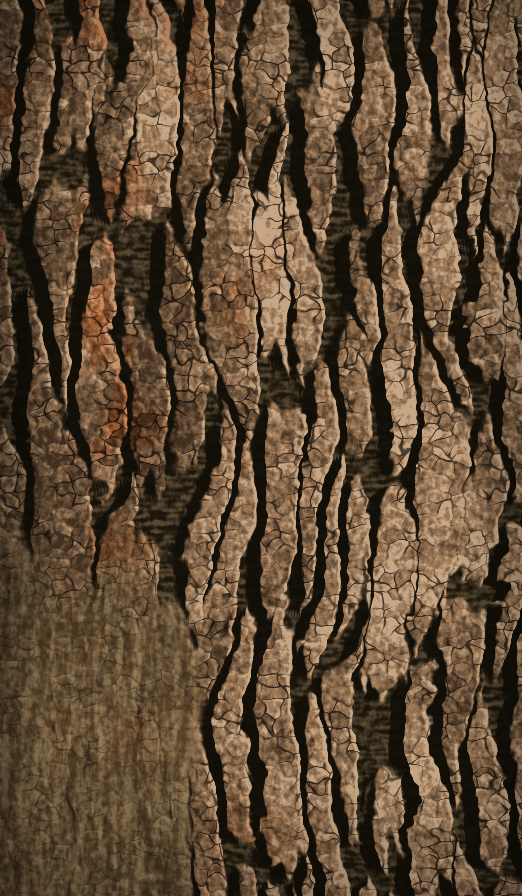
Reproduce this texture procedurally as a Shadertoy shader.

```glsl
vec2 hash2(vec2 p) {
    vec3 q = fract(p.xyx * vec3(0.1031, 0.1030, 0.0973));
    q += dot(q, q.yzx + 33.33);
    return fract((q.xx + q.yz) * q.zy);
}

float gradientNoise(vec2 p) {
    vec2 i = floor(p), f = p - i;
    vec2 u = f * f * f * (f * (f * 6.0 - 15.0) + 10.0);
    vec2 e = vec2(0.0, 1.0);
    float a = dot(hash2(i) * 2.0 - 1.0, f);
    float b = dot(hash2(i + e.yx) * 2.0 - 1.0, f - e.yx);
    float c = dot(hash2(i + e.xy) * 2.0 - 1.0, f - e.xy);
    float d = dot(hash2(i + e.yy) * 2.0 - 1.0, f - e.yy);
    return 1.4 * mix(mix(a, b, u.x), mix(c, d, u.x), u.y);
}

float fbm(vec2 p) {
    float sum = 0.0, amp = 0.6;
    for (int i = 0; i < 4; i++) {
        sum += amp * gradientNoise(p);
        p = mat2(1.6, 1.2, -1.2, 1.6) * p + 7.3;
        amp *= 0.55;
    }
    return sum;
}

// x: gap between the two nearest cell centres, y: random value of the cell
vec2 cells(vec2 p) {
    vec2 base = floor(p);
    float near = 9.0, next = 9.0, id = 0.0;
    for (int y = -1; y <= 1; y++)
    for (int x = -1; x <= 1; x++) {
        vec2 c = base + vec2(x, y);
        vec2 h = hash2(c + 50.0);
        float d = length(c + 0.1 + 0.8 * h - p);
        if (d < near) { next = near; near = d; id = fract(h.x * 17.0 + h.y * 5.0); }
        else next = min(next, d);
    }
    return vec2(next - near, id);
}

// Worn patch at the lower left where the ridges have fallen off
float wornArea(vec2 p) {
    float n = gradientNoise(p * vec2(13.0, 4.0));
    return (1.0 - smoothstep(0.50, 0.72, p.y + 0.22 * n))
         * (1.0 - smoothstep(0.33, 0.40, p.x + 0.05 * n));
}

// Long braided ridges; x: height, y: random value of the plate
vec2 plates(vec2 p) {
    vec2 w = p;
    w.x += 0.07 * gradientNoise(p * vec2(2.2, 1.7) + 4.0);
    w.x += 0.025 * gradientNoise(p * vec2(8.0, 6.0));
    w += 0.011 * vec2(gradientNoise(p * vec2(28.0, 20.0)), 2.0 * gradientNoise(p * 24.0 + 9.0));
    w.x += 0.005 * gradientNoise(p * vec2(75.0, 60.0));
    w.x += 0.22 * w.x * w.x;
    vec2 c = cells(w * vec2(11.5, 2.3));
    float streak = gradientNoise(w * vec2(22.0, 2.2) + 3.0);
    float top = smoothstep(0.07, 0.27, c.x + 0.42 * streak);
    float seams = smoothstep(-0.42, -0.2, gradientNoise(w * vec2(38.0, 4.0)));
    return vec2(mix(top, 0.55 + 0.2 * top + 0.25 * seams, wornArea(p)), c.y);
}

// Small scales on the ridges; x: crack gap, y: random value of the scale
vec2 flakes(vec2 p) {
    vec2 w = p + 0.014 * vec2(gradientNoise(p * 35.0), gradientNoise(p * 35.0 + 20.0));
    return cells(w * vec2(30.0, 40.0));
}

float relief(vec2 p, float ridge, vec2 flake) {
    return ridge + 0.28 * flake.y * smoothstep(0.0, 0.2, flake.x) + 0.45 * fbm(p * vec2(62.0, 48.0));
}

void mainImage(out vec4 fragColor, in vec2 fragCoord) {
    vec2 p = fragCoord / iResolution.x;
    float tall = iResolution.y / iResolution.x;
    vec2 plate = plates(p), flake = flakes(p);
    float worn = wornArea(p);
    float grain = fbm(p * vec2(75.0, 65.0));
    float fibre = fbm(p * vec2(55.0, 9.0) + 12.0);

    // Slope towards the light at the upper right
    vec2 q = p + vec2(0.005, 0.004);
    float slope = relief(p, plate.x, flake) - relief(q, plates(q).x, flakes(q));

    // Shadow cast into the furrows
    float shade = 0.0;
    for (int i = 1; i <= 5; i++) {
        float s = 0.006 * float(i);
        shade = max(shade, plates(p + vec2(s, 0.3 * s)).x - plate.x - 17.0 * s);
    }

    // Ridge colour from dull brown to pale scales
    float tone = 0.47 + 0.55 * grain + 0.3 * (flake.y - 0.5) + 0.2 * (plate.y - 0.5)
               + 0.45 * slope + 0.3 * gradientNoise(p * vec2(5.0, 4.0));
    tone += 0.16 * smoothstep(0.25, 0.55, p.x) - 0.08;
    vec3 bark = mix(vec3(0.25, 0.18, 0.12), vec3(0.39, 0.30, 0.21), smoothstep(0.05, 0.35, tone));
    bark = mix(bark, vec3(0.56, 0.43, 0.31), smoothstep(0.32, 0.56, tone));
    bark = mix(bark, vec3(0.75, 0.63, 0.50), smoothstep(0.54, 0.86, tone));
    float rust = smoothstep(0.0, 0.5, fbm(p * vec2(7.0, 5.0) + 30.0)) * (1.0 - smoothstep(0.2, 0.7, p.x));
    bark *= mix(vec3(1.0), vec3(1.02, 0.78, 0.62), rust);

    // Smoother olive wood with vertical fibres
    vec3 wood = mix(vec3(0.25, 0.19, 0.11), vec3(0.50, 0.42, 0.29),
                    smoothstep(-0.4, 0.5, fibre + 0.5 * grain + 0.35 * slope));
    bark = mix(bark, wood, 0.75 * worn);

    // Cracks between the scales
    float crack = (1.0 - smoothstep(0.03, 0.14, flake.x))
                * smoothstep(-0.2, 0.25, gradientNoise(p * 16.0 + 5.0));
    bark *= 1.0 - crack * mix(0.62, 0.25, worn);

    // Furrow floor with short cross ribs
    float ribs = gradientNoise(p * vec2(35.0, 110.0)) + grain;
    vec3 ground = mix(vec3(0.10, 0.08, 0.04), vec3(0.33, 0.27, 0.19), smoothstep(-0.5, 0.65, ribs));

    vec3 color = mix(ground, bark, smoothstep(0.2, 0.65, plate.x));
    color = mix(color, vec3(0.06, 0.05, 0.025), smoothstep(0.05, 0.5, shade) * 0.92);

    // Falloff around the trunk
    float edge = smoothstep(-0.08, 0.14, p.x) * smoothstep(-0.15, 0.15, 1.0 - p.x);
    float ends = smoothstep(-0.35, 0.3, p.y) * smoothstep(-0.35, 0.25, tall - p.y);
    color *= mix(0.55, 1.04, edge * ends);
    fragColor = vec4(clamp(color, 0.0, 1.0), 1.0);
}
```
